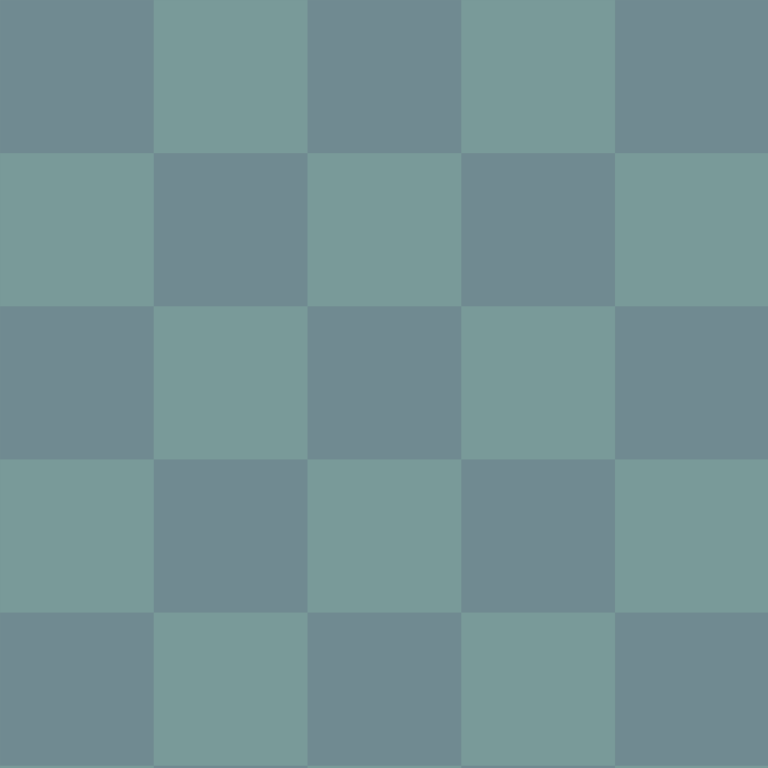
Give the GLSL for this pattern, as a Shadertoy shader.

```glsl
// Flat two-tone checkerboard of five by five muted teal and slate squares.

// Square wave alternating between -1 and 1 per cell, with softened edges
vec2 alternatingCells(vec2 cell, vec2 edgeWidth) {
    vec2 signedDistance = 0.5 - abs(mod(cell - 0.5, 2.0) - 1.0);
    return clamp(2.0 * signedDistance / edgeWidth, -1.0, 1.0);
}

void mainImage(out vec4 fragColor, in vec2 fragCoord) {
    vec2 uv = fragCoord / iResolution.xy;

    // Cells counted from the upper left; the sixth row just shows at the bottom
    vec2 cellSize = vec2(0.2002, 0.1994);
    vec2 cell = vec2(uv.x, 1.0 - uv.y) / cellSize;
    vec2 edgeWidth = 1.2 / (iResolution.xy * cellSize);

    // Equal signs on both axes give slate, opposite signs give teal
    vec2 wave = alternatingCells(cell, edgeWidth);
    float slateAmount = 0.5 + 0.5 * wave.x * wave.y;

    vec3 teal = vec3(0.473, 0.605, 0.600);
    vec3 slate = vec3(0.441, 0.541, 0.567);
    fragColor = vec4(mix(teal, slate, slateAmount), 1.0);
}
```
